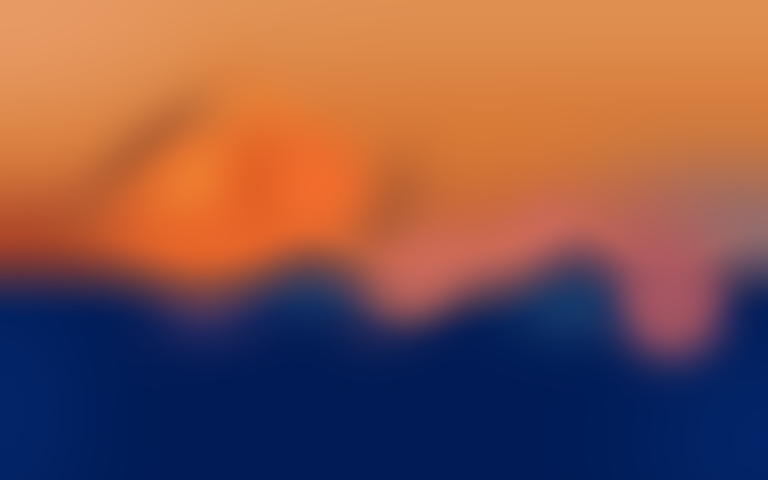
Write a Shadertoy shader that draws this background.

```glsl
const vec3 SKY_TOP = vec3(0.875, 0.565, 0.32);
const vec3 SKY_MID = vec3(0.845, 0.475, 0.21);
const vec3 SKY_LOW = vec3(0.78, 0.40, 0.20);
const vec3 PEACH = vec3(0.91, 0.61, 0.40);
const vec3 RUST = vec3(0.64, 0.23, 0.14);
const vec3 UMBER = vec3(0.62, 0.33, 0.19);
const vec3 EMBER = vec3(0.92, 0.40, 0.16);
const vec3 AMBER = vec3(0.94, 0.51, 0.19);
const vec3 FLAME = vec3(0.96, 0.43, 0.18);
const vec3 SCARLET = vec3(0.87, 0.36, 0.13);
const vec3 ROSE = vec3(0.81, 0.42, 0.38);
const vec3 MAUVE = vec3(0.68, 0.34, 0.39);
const vec3 HAZE = vec3(0.54, 0.43, 0.46);
const vec3 NAVY = vec3(0.0, 0.105, 0.335);
const vec3 COBALT = vec3(0.01, 0.155, 0.43);
const vec3 TEAL = vec3(0.10, 0.25, 0.44);
const vec3 VIOLET = vec3(0.33, 0.23, 0.43);

const float ASPECT = 1.6;
const float HORIZON = 0.425;
const float HORIZON_BLUR = 0.095;

// Tilted soft ellipse; a higher falloff gives a flatter core
float glow(vec2 p, vec2 center, vec2 radius, float angle, float falloff) {
    float c = cos(angle), s = sin(angle);
    vec2 d = p - center;
    vec2 q = vec2(c * d.x + s * d.y, c * d.y - s * d.x) / radius;
    return exp(-pow(dot(q, q), falloff));
}

float bump(float x, float center, float width) {
    float d = (x - center) / width;
    return exp(-d * d);
}

// Height of the uneven boundary between sky and sea
float horizonHeight(float x) {
    return HORIZON
        - 0.035 * bump(x, 0.42, 0.13)
        + 0.020 * bump(x, 0.64, 0.09)
        - 0.055 * bump(x, 0.86, 0.11)
        - 0.020 * bump(x, 1.03, 0.10)
        + 0.030 * bump(x, 1.20, 0.09)
        - 0.060 * bump(x, 1.39, 0.09)
        + 0.010 * bump(x, 1.60, 0.10);
}

vec3 skyColor(vec2 p) {
    vec3 col = mix(SKY_LOW, SKY_MID, smoothstep(0.50, 0.73, p.y));
    col = mix(col, SKY_TOP, smoothstep(0.68, 1.02, p.y));
    col = mix(col, PEACH, 0.9 * glow(p, vec2(0.0, 1.0), vec2(0.42, 0.28), 0.0, 1.0));

    // Dim patches at the sides and around the bright cloud
    col = mix(col, RUST, 0.85 * glow(p, vec2(0.04, 0.45), vec2(0.34, 0.14), 0.0, 1.0));
    col = mix(col, UMBER, 0.75 * glow(p, vec2(0.30, 0.67), vec2(0.18, 0.07), 0.72, 1.0));
    col = mix(col, UMBER, 0.65 * glow(p, vec2(0.80, 0.55), vec2(0.08, 0.13), -0.4, 1.0));
    col = mix(col, HAZE, 0.90 * glow(p, vec2(1.61, 0.49), vec2(0.30, 0.17), -0.2, 1.0));

    // Bright cloud
    col = mix(col, AMBER, 0.50 * glow(p, vec2(0.57, 0.74), vec2(0.17, 0.08), -0.75, 1.0));
    col = mix(col, EMBER, 0.95 * glow(p, vec2(0.49, 0.565), vec2(0.275, 0.165), 0.28, 1.8));
    col = mix(col, AMBER, 0.75 * glow(p, vec2(0.41, 0.63), vec2(0.10, 0.075), 0.6, 1.0));
    col = mix(col, SCARLET, 0.65 * glow(p, vec2(0.54, 0.62), vec2(0.07, 0.10), 0.0, 1.0));
    col = mix(col, FLAME, 0.75 * glow(p, vec2(0.66, 0.61), vec2(0.08, 0.09), 0.0, 1.0));

    // Rosy band above the sea
    col = mix(col, ROSE, 0.75 * glow(p, vec2(1.04, 0.45), vec2(0.30, 0.10), 0.15, 1.0));
    col = mix(col, ROSE, 0.60 * glow(p, vec2(1.15, 0.52), vec2(0.10, 0.08), 0.5, 1.0));
    return mix(col, MAUVE, 0.75 * glow(p, vec2(1.35, 0.42), vec2(0.16, 0.14), 0.0, 1.0));
}

vec3 seaColor(vec2 p) {
    vec3 col = NAVY;
    col = mix(col, COBALT, 0.8 * glow(p, vec2(0.0, 0.14), vec2(0.20, 0.30), 0.0, 1.0));
    col = mix(col, COBALT, 0.8 * glow(p, vec2(1.60, 0.08), vec2(0.28, 0.25), 0.0, 1.0));
    col = mix(col, TEAL, 0.8 * glow(p, vec2(1.19, 0.37), vec2(0.14, 0.09), 0.0, 1.0));
    col = mix(col, TEAL, 0.6 * glow(p, vec2(0.65, 0.39), vec2(0.13, 0.07), 0.0, 1.0));
    return mix(col, VIOLET, 0.5 * glow(p, vec2(0.43, 0.35), vec2(0.12, 0.08), 0.0, 1.0));
}

void mainImage(out vec4 fragColor, in vec2 fragCoord) {
    vec2 p = fragCoord / iResolution.xy * vec2(ASPECT, 1.0);

    float level = horizonHeight(p.x);
    float skyMask = smoothstep(level - HORIZON_BLUR, level + HORIZON_BLUR, p.y);
    vec3 col = mix(seaColor(p), skyColor(p), skyMask);

    // Rosy glows that spill over the horizon
    col = mix(col, ROSE, 0.65 * glow(p, vec2(0.87, 0.42), vec2(0.13, 0.085), 0.65, 1.0));
    col = mix(col, MAUVE, 0.90 * glow(p, vec2(1.40, 0.36), vec2(0.115, 0.115), -0.5, 1.4));

    fragColor = vec4(col, 1.0);
}
```
